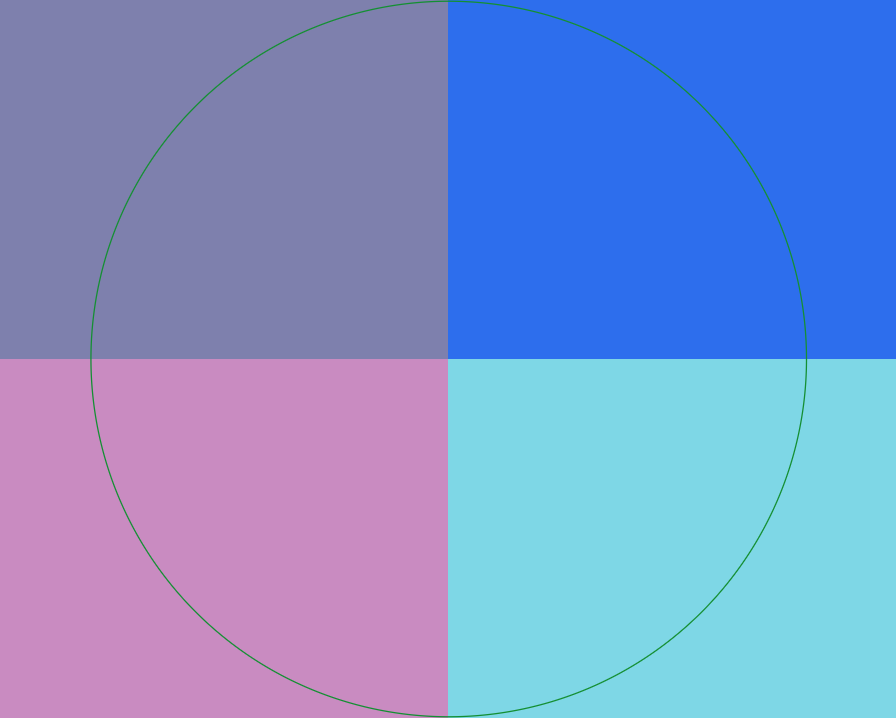
Write a Shadertoy shader that draws this background.

```glsl
// Four flat colour quadrants meeting at the centre, crossed by a thin green ring.
// Quadrants are blended with antialiased steps; the ring is the pixel coverage
// of a narrow band around a circle's signed distance.

// Share of a pixel lying on the positive side of an edge at distance d
float coverage(float d, float pixel) {
    return clamp(d / pixel + 0.5, 0.0, 1.0);
}

void mainImage(out vec4 fragColor, in vec2 fragCoord) {
    // Centred coordinates in units of the canvas height
    float pixel = 1.0 / iResolution.y;
    vec2 p = (fragCoord - 0.5 * iResolution.xy) * pixel;

    // Quadrants
    vec3 slate = vec3(0.494, 0.502, 0.678);
    vec3 blue = vec3(0.176, 0.433, 0.930);
    vec3 pink = vec3(0.790, 0.545, 0.757);
    vec3 cyan = vec3(0.494, 0.843, 0.902);
    float right = coverage(p.x, pixel);
    float top = coverage(p.y, pixel);
    vec3 color = mix(mix(pink, cyan, right), mix(slate, blue, right), top);

    // Ring just inside the top and bottom edges
    float ringDistance = length(p - vec2(0.001, 0.0)) - 0.4983;
    float halfWidth = 0.0009;
    float ring = coverage(ringDistance + halfWidth, pixel)
               - coverage(ringDistance - halfWidth, pixel);
    color = mix(color, vec3(0.08, 0.56, 0.20), ring);

    fragColor = vec4(color, 1.0);
}
```
